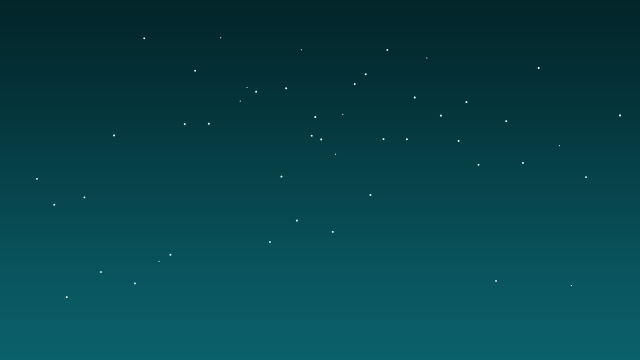
A Shadertoy shader for this background:

```glsl
// Teal night sky: a vertical gradient with small pale stars gathered in the upper middle.

#define SKY_TOP vec3(0.007, 0.146, 0.162)
#define SKY_BOTTOM vec3(0.041, 0.378, 0.419)
#define SKY_EASING 0.35
#define STAR_COLOR vec3(0.86, 1.0, 0.98)
#define STAR_COUNT 48
#define STAR_RADIUS 0.0027
#define SMALL_STAR_SHARE 0.2
#define BAND_DEPTH 0.36
#define CENTER_BIAS 0.5

// Three independent random values in 0..1 for one star index.
vec3 hash3(float index) {
    vec3 q = fract(index * vec3(0.1031, 0.1130, 0.0973) + 0.37);
    q += dot(q, q.yzx + 33.33);
    return fract((q.xxy + q.yzz) * q.zyx);
}

// Star centre in 0..1: one star per column, densest around the band depth.
vec2 starPosition(float index, vec3 rnd) {
    float side = 2.0 * (index + rnd.x) / float(STAR_COUNT) - 1.0;
    float x = 0.5 + 0.47 * mix(side, side * abs(side), CENTER_BIAS);
    float t = 2.0 * rnd.y - 1.0;
    float depth = BAND_DEPTH + t * (0.2 + t * (0.15 + t * 0.25));
    return vec2(x, 1.0 - depth);
}

// Antialiased coverage of all stars at p, measured in canvas heights.
float starField(vec2 p, float aspect, float pixel) {
    float coverage = 0.0;
    for (int i = 0; i < STAR_COUNT; i++) {
        vec3 rnd = hash3(float(i) + 1.0);
        vec2 center = starPosition(float(i), rnd) * vec2(aspect, 1.0);
        float size = rnd.z < SMALL_STAR_SHARE ? 0.5 : mix(0.85, 1.0, rnd.z);
        float edge = (STAR_RADIUS * size - length(p - center)) / pixel;
        coverage = max(coverage, clamp(edge + 0.5, 0.0, 1.0));
    }
    return coverage;
}

void mainImage(out vec4 fragColor, in vec2 fragCoord) {
    vec2 p = fragCoord / iResolution.y;
    float aspect = iResolution.x / iResolution.y;

    // Sky gradient, slightly eased toward both ends.
    float height = mix(p.y, smoothstep(0.0, 1.0, p.y), SKY_EASING);
    vec3 color = mix(SKY_BOTTOM, SKY_TOP, height);

    // Stars on top.
    color = mix(color, STAR_COLOR, starField(p, aspect, 1.0 / iResolution.y));

    fragColor = vec4(color, 1.0);
}
```
